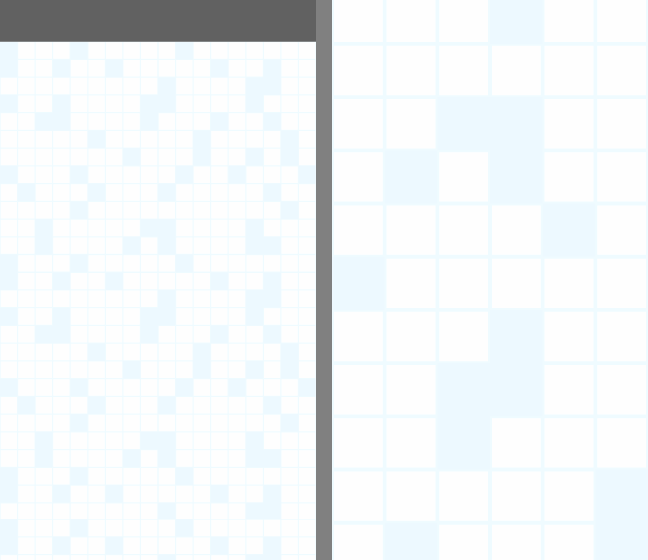
Left: the whole. Right: its middle third, enlarged.
This pattern is drawn by a Shadertoy shader. Its source:

```glsl
// Graph paper under a plain dark header: an 18-column grid of pale blue lines
// with scattered tinted squares. A hash places the squares; their layout repeats
// every 12 rows, and the whole sheet starts again after just under 27 rows.

float hash(vec2 p, float seed) {
    vec3 q = fract(vec3(p.xyx + seed) * vec3(0.1031, 0.1030, 0.0973));
    q += dot(q, q.yzx + 33.33);
    return fract((q.x + q.y) * q.z);
}

// 1 in tinted squares: each run of three columns holds at most one
float tintedSquare(vec2 cell) {
    vec2 run = vec2(floor(cell.x / 3.0), mod(cell.y, 12.0));
    float slot = floor(3.0 * hash(run, 7.0));
    float present = step(hash(run, 19.0), 0.66);
    return present * (1.0 - step(0.5, abs(mod(cell.x, 3.0) - slot)));
}

// Colour at p, in canvas widths, with depth measured down from the top edge
vec3 sheetColor(vec2 p) {
    const float headerHeight = 0.132;
    if (p.y < headerHeight) return vec3(0.38);

    // Rows are slightly taller than the columns are wide
    vec2 grid = vec2(p.x * 18.0, mod((p.y - headerHeight) * 17.82, 26.92));
    vec2 toLine = 0.5 - abs(fract(grid) - 0.5);
    float line = 1.0 - step(0.036, min(toLine.x, toLine.y));

    vec3 paper = mix(vec3(0.998), vec3(0.937, 0.984, 1.0), line);
    return mix(paper, vec3(0.93, 0.978, 1.0), tintedSquare(floor(grid)));
}

void mainImage(out vec4 fragColor, in vec2 fragCoord) {
    // Average a 4 x 4 set of samples per pixel to smooth every edge
    vec3 color = vec3(0.0);
    for (int j = 0; j < 4; j++) {
        for (int i = 0; i < 4; i++) {
            vec2 offset = (vec2(i, j) + 0.5) / 4.0 - 0.5;
            vec2 point = fragCoord + offset;
            color += sheetColor(vec2(point.x, iResolution.y - point.y) / iResolution.x);
        }
    }
    fragColor = vec4(color / 16.0, 1.0);
}
```
